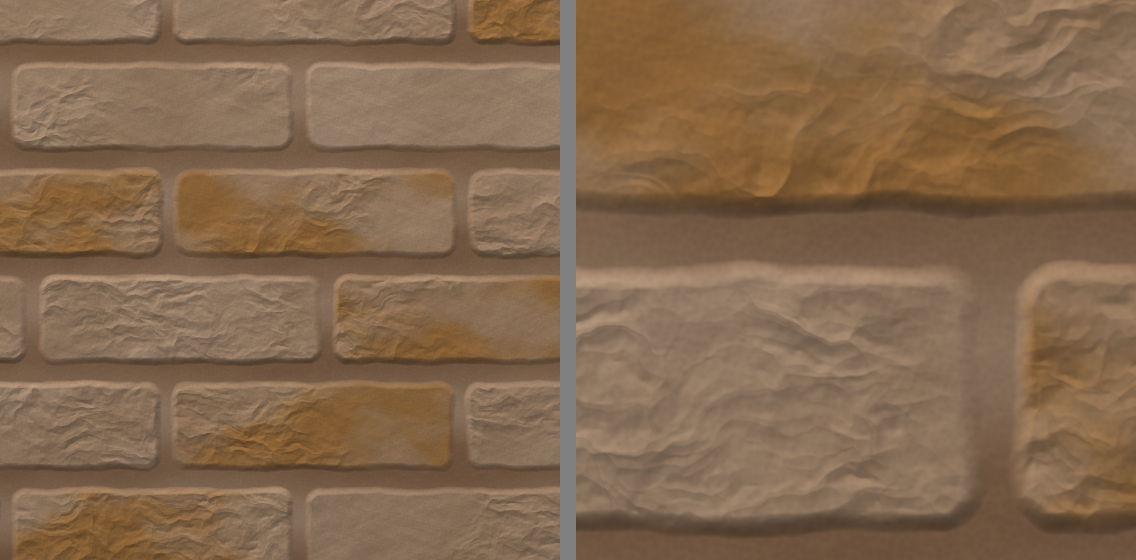
Left, the full canvas; right, a detail of the centre.
Reproduce this texture procedurally as a WebGL 1 fragment shader.

```glsl
precision highp float;
// Weathered running-bond brickwork with soft, recessed joints.
// Rounded boxes, layered sines and cellular folds form one height field,
// lit from above; some bricks carry ochre stains.

uniform vec2 u_resolution;

#define PITCH vec2(0.525, 0.190)      // brick plus joint, in canvas units
#define HALF_BRICK vec2(0.247, 0.074)
#define CORNER 0.022
#define EDGE_SOFT 0.007
#define EDGE_WEAR 0.0032
#define RELIEF 0.0085
#define FOLD_DEPTH 0.0105
#define LIGHT_GAIN 0.36
#define GRAIN 0.055

const vec3 BROWN = vec3(0.525, 0.425, 0.335);
const vec3 DUSTY = vec3(0.575, 0.485, 0.405);
const vec3 OCHRE = vec3(0.510, 0.355, 0.185);
const vec3 MORTAR_DARK = vec3(0.435, 0.330, 0.245);
const vec3 MORTAR_LIGHT = vec3(0.535, 0.440, 0.360);

vec2 hash2(vec2 p) {
  return fract(sin(vec2(dot(p, vec2(127.1, 311.7)),
                        dot(p, vec2(269.5, 183.3)))) * 43758.5);
}

// Layered, rotated sines, roughly -1 to 1
float waves(vec2 p) {
  float sum = 0.0, amp = 0.5;
  for (int i = 0; i < 5; i++) {
    sum += amp * sin(p.x + 1.4 * sin(p.y));
    p = mat2(0.8, 0.6, -0.6, 0.8) * p * 1.9 + 1.7;
    amp *= 0.52;
  }
  return sum;
}

// Distance to the nearest scattered point
float cellular(vec2 p) {
  vec2 base = floor(p), f = fract(p);
  float nearest = 4.0;
  for (int y = -1; y <= 1; y++) {
    for (int x = -1; x <= 1; x++) {
      vec2 cell = vec2(float(x), float(y));
      vec2 r = cell + hash2(base + cell) - f;
      nearest = min(nearest, dot(r, r));
    }
  }
  return sqrt(nearest);
}

// Brick index (rows counted from the top) and position from its centre
void brickCell(vec2 p, out vec2 id, out vec2 local) {
  float v = (1.0 - p.y) / PITCH.y;
  float row = floor(v + 0.5);
  float start = 0.30 - 0.265 * mod(row, 2.0) - 0.025 * sin(1.6 * row);
  float u = (p.x - start) / PITCH.x;
  id = vec2(floor(u), row);
  local = vec2(fract(u) - 0.5, row - v) * PITCH;
}

// Signed distance to the worn brick outline, negative inside
float outline(vec2 p, vec2 local) {
  vec2 q = abs(local) - HALF_BRICK + CORNER;
  float box = length(max(q, 0.0)) + min(max(q.x, q.y), 0.0) - CORNER;
  return box + EDGE_WEAR * waves(p * 38.0);
}

float faceMask(float d) {
  return 1.0 - smoothstep(-EDGE_SOFT, EDGE_SOFT, d);
}

float height(vec2 p) {
  vec2 id, local;
  brickCell(p, id, local);
  float face = faceMask(outline(p, local));

  // Folded, chipped areas differ from brick to brick
  vec2 seed = hash2(id + 7.0);
  vec2 s = p + seed * 9.0;
  float area = smoothstep(-0.25, 0.55, waves(s * 9.0) + seed.x - 0.45);
  vec2 bend = vec2(waves(s * 23.0), waves(s.yx * 27.0 + 4.0));
  vec2 q = s * vec2(17.0, 29.0) + 0.65 * bend;
  float folds = cellular(q) + 0.35 * cellular(q * 2.1 + 3.0);

  float rim = RELIEF * (0.85 + 0.3 * waves(p * 11.0));
  float surface = rim + FOLD_DEPTH * (0.08 + 0.92 * area) * folds
                + 0.0011 * waves(s * 55.0);
  return face * surface + 0.0007 * waves(p * 48.0 + 2.0);
}

void main() {
  vec2 p = gl_FragCoord.xy / u_resolution.y;
  vec2 id, local;
  brickCell(p, id, local);
  float d = outline(p, local);

  // Brick tone and broad dusty patches
  vec2 seed = hash2(id + 3.0);
  float dust = 0.25 + 0.5 * seed.x + 0.35 * waves(p * 13.0 + seed * 8.0);
  vec3 brick = mix(BROWN, DUSTY, clamp(dust, 0.0, 1.0));

  // Ochre stain on a periodic selection of bricks, stronger to one side
  float pick = fract(0.37 * id.y + 0.32 * id.x + 0.24 * id.x * id.x);
  float stained = step(abs(pick - 0.66), 0.23);
  float side = (seed.y - 0.5) * local.x * 3.5;
  float patches = waves(p * vec2(11.0, 19.0) + seed * 5.0);
  float stain = smoothstep(-0.55, 0.65, patches + side - 3.0 * local.y);
  brick = mix(brick, OCHRE, stained * (0.12 + 0.78 * stain));

  // Joints darken below each brick and catch light above it
  float lift = 0.5 + 0.5 * cos(6.2832 * (local.y / PITCH.y - 0.15));
  lift += 0.28 * waves(p * 8.0 + 5.0);
  vec3 mortar = mix(MORTAR_DARK, MORTAR_LIGHT, clamp(lift, 0.0, 1.0));
  vec3 color = mix(mortar, brick, faceMask(d));

  // Slope lighting from above and slightly left
  float e = 0.0016;
  float h = height(p);
  vec2 slope = vec2(height(p + vec2(e, 0.0)) - h,
                    height(p + vec2(0.0, e)) - h) / e;
  float light = dot(slope, vec2(0.35, -1.0));
  light /= 1.0 + 0.55 * abs(light);
  color *= 1.0 + LIGHT_GAIN * light;

  // Fine sandy grain and gentle falloff down the wall
  color *= 1.0 + GRAIN * (cellular(p * 210.0) - 0.45);
  color *= mix(0.96, 1.04, p.y);
  gl_FragColor = vec4(clamp(color, 0.0, 1.0), 1.0);
}
```
